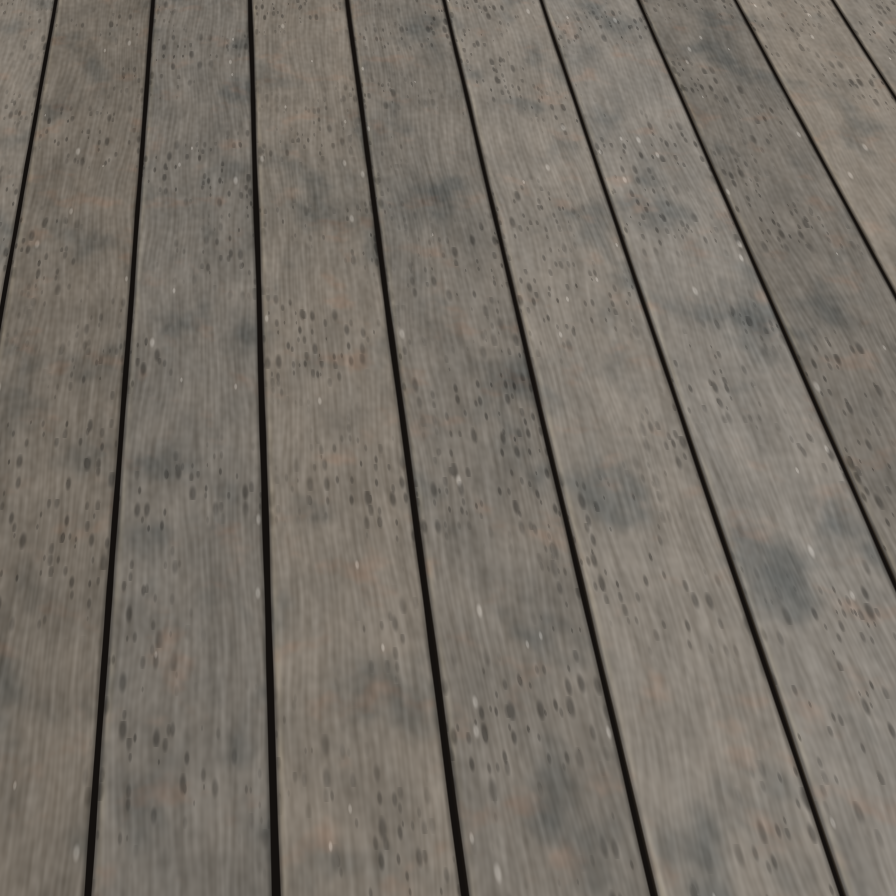
Write a WebGL 2 fragment shader that draws this texture.

```glsl
#version 300 es
precision highp float;
// Weathered grey deck boards running away from the viewer in perspective.
// Straight seams converge towards a far horizon; grain, damp stains and specks
// are gradient noise and jittered cells laid out in board coordinates.
uniform vec2 u_resolution;
out vec4 outColor;

// Integer hash giving two values in 0..1 for a lattice cell
vec2 hash2(vec2 cell) {
    uvec2 q = uvec2(ivec2(cell)) * uvec2(1597334673u, 3812015801u);
    uint n = (q.x ^ q.y) * 1597334673u;
    n = (n ^ (n >> 15u)) * 2246822519u;
    n ^= n >> 13u;
    return vec2(n & 65535u, n >> 16u) / 65535.0;
}

float cornerSlope(vec2 cell, vec2 offset) {
    float angle = 6.2832 * hash2(cell).x;
    return dot(vec2(cos(angle), sin(angle)), offset);
}

// Gradient noise, about -0.7..0.7
float noise(vec2 p) {
    vec2 i = floor(p), f = p - i;
    vec2 s = f * f * f * (f * (f * 6.0 - 15.0) + 10.0);
    vec2 e = vec2(1.0, 0.0);
    return mix(mix(cornerSlope(i, f), cornerSlope(i + e, f - e), s.x),
               mix(cornerSlope(i + e.yx, f - e.yx), cornerSlope(i + 1.0, f - 1.0), s.x), s.y);
}

float fbm(vec2 p) {
    float sum = 0.0, gain = 0.6;
    for (int k = 0; k < 4; k++) {
        sum += gain * noise(p);
        p = mat2(1.6, 1.2, -1.2, 1.6) * p + 7.3;
        gain *= 0.52;
    }
    return sum;
}

// Soft elongated marks, one jittered candidate per cell
float specks(vec2 p, float chance, float size) {
    vec2 cell = floor(p);
    vec2 pick = hash2(cell + 91.0);
    vec2 center = 0.3 + 0.4 * hash2(cell + 37.0);
    float radius = size * (0.5 + pick.y);
    float d = length((p - cell - center) * vec2(1.0, 0.6));
    return step(pick.x, chance) * (1.0 - smoothstep(radius * 0.3, radius, d));
}

// Overall lightness of each board, from the left edge to the right
float boardTone(float id) {
    float tones[10] = float[10](0.02, -0.035, -0.025, 0.0, -0.015, 0.03, 0.03, -0.03, 0.025, 0.02);
    return tones[clamp(int(id) + 1, 0, 9)];
}

void main() {
    vec2 uv = gl_FragCoord.xy / u_resolution;

    // Perspective: u counts boards across, v is depth in board widths
    float boardWidth = mix(0.2109, 0.1083, uv.y);
    float u = (uv.x - mix(-0.1133, 0.0625, uv.y)) / boardWidth;
    float v = 2.5 / boardWidth;
    u += 0.005 * noise(vec2(v * 0.6, floor(u + 0.5) * 5.3));
    float id = floor(u);
    vec2 deck = vec2(u, v);
    vec2 board = vec2(u + id * 13.0, v + id * 7.7);

    // Base tone, slightly warmer and lighter towards the right
    vec3 color = vec3(0.490, 0.463, 0.427) + boardTone(id) + 0.025 * (uv.x - 0.5);
    color += vec3(0.012, 0.0, -0.012) * (hash2(vec2(id + 5.0, 3.0)).x - 0.4);

    // Cool damp stains, partly shared by neighbouring boards
    float blotch = 0.6 * fbm(deck * vec2(0.9, 0.8) + 3.7) + 0.8 * fbm(board * vec2(1.7, 1.1));
    float damp = smoothstep(0.02, 0.5, blotch);
    vec2 toBand = (uv - vec2(0.41, 0.77)) / vec2(0.12, 0.05);
    damp += 0.6 * exp(-dot(toBand, toBand)) * (0.7 + 1.2 * fbm(deck * 2.3));
    color *= mix(vec3(1.0), vec3(0.79, 0.825, 0.85), clamp(damp, 0.0, 1.0));

    // Pale and rosy worn patches
    float worn = fbm(board * vec2(3.1, 1.6) + 21.0);
    color += vec3(0.085, 0.075, 0.066) * worn;
    color += vec3(0.03, 0.0, -0.012) * smoothstep(0.1, 0.5, fbm(board * 2.6 + 50.0));

    // Long grain, bent gently and faded where it gets too fine
    float bend = 0.12 * noise(board * vec2(1.2, 0.5));
    float grain = noise(vec2((board.x + bend) * 14.0, board.y * 0.8));
    float fine = noise(vec2((board.x + bend) * 38.0, board.y * 2.2));
    float fade = 1.0 - smoothstep(0.3, 0.9, 38.0 * fwidth(u));
    color += 0.045 * grain + 0.065 * fine * fade;
    color += 0.035 * noise(board * vec2(24.0, 11.0));

    // Dark pits clustered by noise, and a few pale chips
    float cluster = smoothstep(-0.25, 0.3, noise(board * 0.9 + 11.0));
    float pits = specks(board * vec2(11.0, 5.0), 0.30, 0.25);
    pits += 0.7 * specks(board * vec2(19.0, 9.0) + 40.0, 0.16, 0.32);
    color *= 1.0 - 0.27 * cluster * min(pits, 1.0);
    color += 0.13 * specks(board * vec2(8.0, 4.0) + 70.0, 0.035, 0.15);

    // Seams: soft shoulder, pale worn rim on one side, nearly black gap
    float seam = floor(u + 0.5);
    float side = u - seam;
    float d = abs(side);
    float aa = fwidth(uv.x / boardWidth) * 0.8;
    float halfGap = 0.017 + 0.005 * exp(-0.5 * (seam - 2.5) * (seam - 2.5));
    halfGap *= 1.0 + 0.25 * noise(vec2(v * 1.5, seam * 3.7));
    float rim = smoothstep(0.025, 0.04, side) * (1.0 - smoothstep(0.04, 0.085, side));
    color += vec3(0.045, 0.04, 0.025) * rim * (0.6 + noise(vec2(v * 3.0, seam * 9.1)));
    color *= 1.0 - 0.28 * (1.0 - smoothstep(halfGap, halfGap + 0.03, d));
    vec3 gapColor = mix(vec3(0.075, 0.062, 0.053), vec3(0.20, 0.175, 0.14),
                        smoothstep(0.0, halfGap, side) * smoothstep(2.0, 6.0, seam));
    color = mix(gapColor, color, smoothstep(halfGap - aa, halfGap + aa, d));

    outColor = vec4(clamp(color, 0.0, 1.0), 1.0);
}
```
